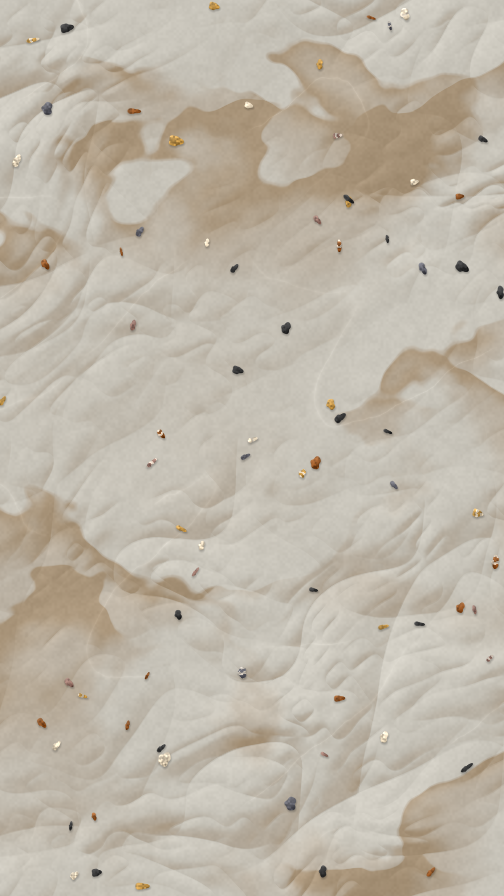
Reproduce this texture procedurally as a Shadertoy shader.

```glsl
float hash(vec2 p) {
    vec3 q = fract(p.xyx * vec3(0.1031, 0.1030, 0.0973));
    q += dot(q, q.yzx + 33.33);
    return fract((q.x + q.y) * q.z);
}

float noise(vec2 p) {
    vec2 i = floor(p), f = fract(p);
    f = f * f * f * (f * (f * 6.0 - 15.0) + 10.0);
    return mix(mix(hash(i), hash(i + vec2(1, 0)), f.x),
               mix(hash(i + vec2(0, 1)), hash(i + vec2(1, 1)), f.x), f.y);
}

mat2 rotate(float angle) {
    float c = cos(angle), s = sin(angle);
    return mat2(c, -s, s, c);
}

float fbm(vec2 p) {
    float sum = 0.0, amp = 0.5;
    for (int i = 0; i < 5; i++) {
        sum += amp * noise(p);
        p = rotate(0.7) * p * 2.03 + 17.3;
        amp *= 0.5;
    }
    return sum / 0.97;
}

// Crumpled relief: creases where each noise octave crosses its middle
float relief(vec2 p) {
    p += 0.12 * vec2(noise(p * 4.0), noise(p * 4.0 + 31.0));
    float height = 0.0, amp = 1.0;
    p = rotate(0.5) * p * vec2(2.6, 3.8);
    for (int i = 0; i < 4; i++) {
        height += amp * abs(2.0 * noise(p) - 1.0);
        p = rotate(1.1) * p * 1.9 + 9.7;
        amp *= 0.5;
    }
    return height;
}

// Tan shade with a crisp upper edge that fades downwards
float foldShade(vec2 p, float angle, float seed) {
    vec2 q = rotate(angle) * p;
    float d = fract(-q.y * 1.6 + 1.7 * fbm(q * vec2(1.5, 2.2) + seed));
    float patchMask = smoothstep(0.42, 0.64, fbm(p * 2.6 + seed * 3.0));
    return smoothstep(0.0, 0.03, d) * exp(-3.2 * d) * (1.0 - d) * patchMask;
}

vec3 paper(vec2 p) {
    float slope = (relief(p + vec2(-0.002, 0.004)) - relief(p)) / 0.0045;
    slope *= -mix(0.3, 1.3, smoothstep(0.3, 0.7, fbm(p * 2.0 + 50.0)));
    float tone = foldShade(p, 0.45, 3.0) + foldShade(p, -0.4, 11.0);
    tone += 0.03 * max(-slope, 0.0) + 0.25 * (fbm(p * 2.2 + 5.0) - 0.4);
    vec3 color = mix(vec3(0.78, 0.765, 0.725), vec3(0.73, 0.69, 0.63), smoothstep(0.0, 0.5, tone));
    color = mix(color, vec3(0.66, 0.58, 0.475), smoothstep(0.45, 1.0, tone));
    color += 0.004 * clamp(slope, -8.0, 12.0);

    // Thin pale wrinkles
    vec2 q = rotate(0.6) * p + 0.05 * fbm(p * 6.0);
    float wrinkle = exp(-70.0 * abs(noise(q * vec2(3.0, 6.5) + 40.0) - 0.5));
    color += 0.045 * wrinkle * smoothstep(0.4, 0.6, noise(p * 5.0 + 8.0));
    return color + 0.025 * (noise(p * 190.0) - 0.5) + 0.02 * (noise(p * 70.0) - 0.5);
}

// Approximate distance to a slightly lumpy ellipse
float pebbleDistance(vec2 q, vec2 radii, float seed) {
    float angle = atan(q.y, q.x);
    radii *= 1.0 + 0.12 * cos(3.0 * angle + seed) + 0.07 * cos(5.0 * angle - seed);
    float k = length(q / radii);
    return k * (k - 1.0) / max(length(q / (radii * radii)), 0.001);
}

vec3 pebbleColor(float pick) {
    vec3 stones[6] = vec3[6](vec3(0.22, 0.22, 0.22), vec3(0.38, 0.38, 0.41),
        vec3(0.55, 0.33, 0.16), vec3(0.75, 0.58, 0.30),
        vec3(0.89, 0.83, 0.73), vec3(0.58, 0.45, 0.41));
    return stones[int(pick * 5.99)];
}

void mainImage(out vec4 fragColor, in vec2 fragCoord) {
    vec2 p = fragCoord / iResolution.x;
    float aspect = iResolution.y / iResolution.x;
    float pixel = 1.0 / iResolution.x;
    vec3 color = paper(p);

    // Scattered pebbles and shell chips
    for (int i = 0; i < 76; i++) {
        float id = float(i) + 1.0;
        vec2 center = vec2(hash(vec2(id, 1.7)), aspect * hash(vec2(id, 5.3)));
        vec2 offset = p - center;
        if (dot(offset, offset) > 0.0016) continue;
        float seed = 6.283 * hash(vec2(id, 9.1));
        float size = mix(0.008, 0.0145, hash(vec2(id, 13.9)));
        vec2 radii = size * vec2(1.0, mix(0.28, 0.8, hash(vec2(id, 21.4))));
        mat2 turn = rotate(seed);
        vec2 q = turn * offset;

        float shadow = pebbleDistance(turn * (offset + vec2(-0.001, 0.003)), radii, seed);
        color *= 1.0 - 0.22 * smoothstep(0.004, -0.003, shadow);

        vec3 stone = pebbleColor(hash(vec2(id, 33.2)));
        float bands = smoothstep(-0.3, 0.3, sin(q.x / size * 6.0 + 2.0 * noise(q * 200.0)));
        stone = mix(stone, vec3(0.86, 0.82, 0.76), 0.8 * bands * step(0.8, hash(vec2(id, 41.6))));
        stone *= 0.75 + 0.5 * noise(q * 260.0 + id * 7.0);
        stone += 0.14 * dot(offset, vec2(-0.4, 0.9)) / size;
        float d = pebbleDistance(q, radii, seed);
        color = mix(color, stone, smoothstep(0.7 * pixel, -0.7 * pixel, d));
    }
    fragColor = vec4(clamp(color, 0.0, 1.0), 1.0);
}
```
